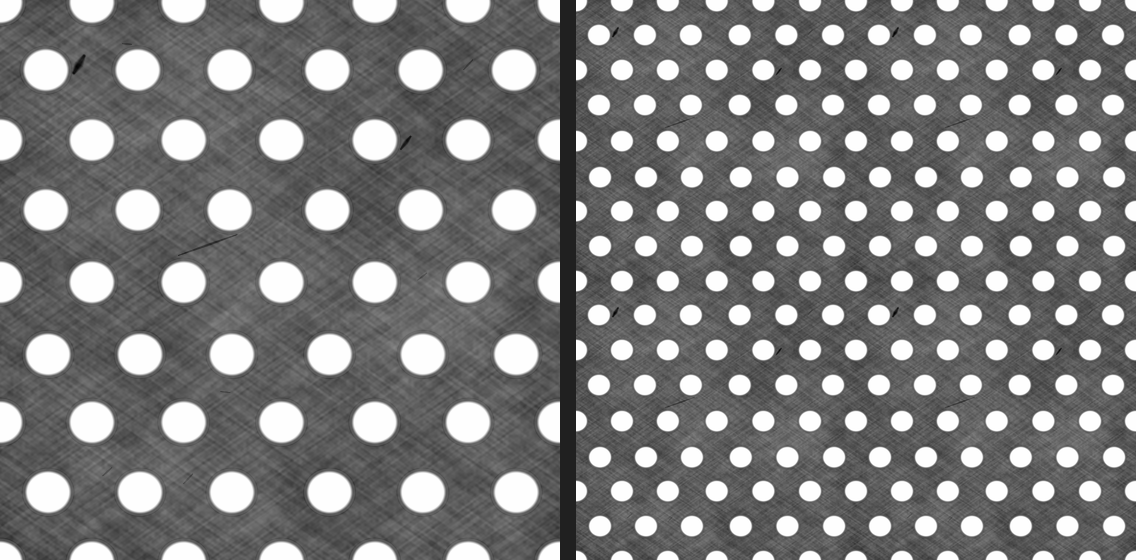
Left, the tile; right, the same tile 2 across and 2 down.
Reproduce this texture procedurally as a WebGL 2 fragment shader.

```glsl
#version 300 es
precision highp float;
uniform vec2 u_resolution;
out vec4 fragColor;

float hash(vec2 p) {
  return fract(sin(dot(p, vec2(127.1, 311.7))) * 43758.5453);
}

// Value noise that wraps after "period" cells
float noise(vec2 p, vec2 period) {
  vec2 i = floor(p), f = fract(p);
  f = f * f * (3.0 - 2.0 * f);
  vec2 a = mod(i, period), b = mod(i + 1.0, period);
  return mix(mix(hash(a), hash(vec2(b.x, a.y)), f.x),
             mix(hash(vec2(a.x, b.y)), hash(b), f.x), f.y);
}

float layer(vec2 p, vec2 cells) {
  return noise(p * cells, cells) - 0.5;
}

// Dark tapered stroke from a along v, wrapped around the tile
float scratch(vec2 p, vec2 a, vec2 v, float width) {
  vec2 d = p - a - 0.5 * v;
  d -= round(d);
  float t = clamp(dot(d, v) / dot(v, v), -0.5, 0.5);
  float w = width * (1.0 - 1.2 * abs(t));
  return 1.0 - smoothstep(0.2 * w, w + 0.001, length(d - t * v));
}

// Distance to the edge of the nearest punched hole, in staggered rows
float holeDistance(vec2 p) {
  float row = round((p.y + 0.004) * 8.0);
  float r = mod(row, 8.0);
  float odd = mod(r, 2.0);
  float column = round(p.x * 6.0 - 0.5 * odd);
  float c = mod(column, 6.0);
  // Slight unevenness of the punching
  vec2 shift = vec2(c < 3.0 ? -2.0 * c : 2.0, r > 4.0 ? 3.0 : 0.0);
  shift.x += odd * (r > 4.0 ? -1.0 : 2.0);
  if (r == 3.0) shift.y = -3.0;
  vec2 center = vec2((column + 0.5 * odd) / 6.0, row / 8.0 - 0.004) + shift / 768.0;
  return (length((p - center) / vec2(0.0392, 0.0365)) - 1.0) * 0.038;
}

float metal(vec2 p) {
  float shade = 0.363;
  // Cloudy tarnish
  shade += 0.07 * layer(p, vec2(5.0)) + 0.06 * layer(p, vec2(13.0));
  shade += 0.06 * layer(p, vec2(37.0));
  // Brushed streaks in two crossing directions
  vec2 falling = vec2(2.0 * p.x + 3.0 * p.y, p.x + p.y);
  vec2 rising = vec2(2.0 * p.x - 3.0 * p.y, p.x - p.y);
  shade += 0.09 * layer(falling, vec2(61.0, 47.0));
  shade += 0.08 * layer(rising, vec2(67.0, 53.0));
  // Fine grain
  shade += 0.06 * layer(p, vec2(190.0));
  // Faint random nicks
  for (float i = 0.0; i < 9.0; i++) {
    vec2 start = vec2(hash(vec2(i, 3.7)), hash(vec2(i, 9.2)));
    vec2 reach = vec2(0.016, 0.024 * hash(vec2(i, 5.1)) - 0.004);
    shade -= 0.11 * scratch(p, start, reach, 0.002);
  }
  // Larger gouges
  shade -= 0.17 * scratch(p, vec2(0.319, 0.544), vec2(0.104, 0.037), 0.0025);
  shade -= 0.30 * scratch(p, vec2(0.132, 0.870), vec2(0.018, 0.030), 0.009);
  shade -= 0.24 * scratch(p, vec2(0.716, 0.734), vec2(0.017, 0.022), 0.005);
  return shade;
}

void main() {
  vec2 p = gl_FragCoord.xy / u_resolution;
  float d = holeDistance(p);
  float shade = metal(p);
  // Smoothed lip with a thin dark outline
  shade = mix(shade, 0.37, 0.6 * (1.0 - smoothstep(0.004, 0.008, d)));
  shade -= 0.045 * (1.0 - smoothstep(0.0, 0.002, abs(d - 0.007)));
  shade = mix(0.995, shade, smoothstep(-0.003, 0.0032, d));
  fragColor = vec4(vec3(shade), 1.0);
}
```
